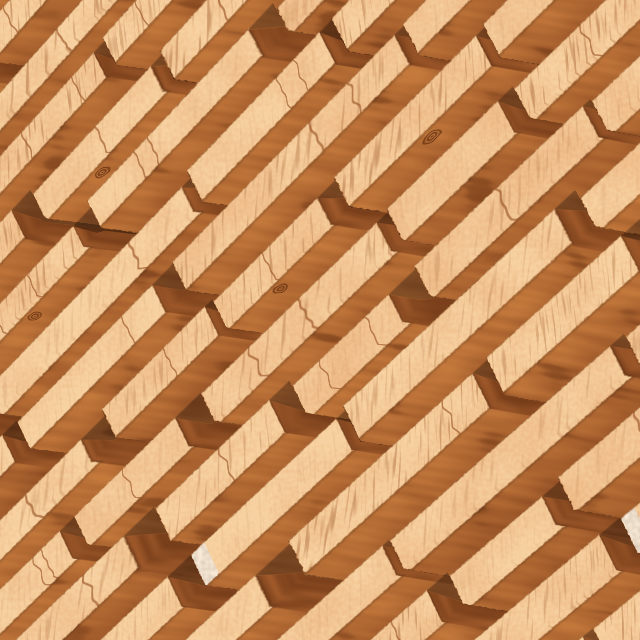
A Shadertoy shader for this texture:

```glsl
const vec3 CREAM = vec3(.97, .82, .63);
const vec3 TAN = vec3(.93, .73, .53);
const vec3 BUFF = vec3(.78, .56, .37);
const vec3 AMBER = vec3(.74, .45, .22);
const vec3 BROWN = vec3(.61, .34, .16);
const vec3 UMBER = vec3(.42, .21, .08);

float hash(vec2 p) {
    return fract(sin(dot(p, vec2(127.1, 311.7))) * 43758.5);
}

vec2 gradientAt(vec2 cell) {
    float angle = 6.2832 * hash(cell);
    return vec2(cos(angle), sin(angle));
}

// Gradient noise, roughly -0.7 to 0.7
float noise(vec2 p) {
    vec2 i = floor(p), f = p - i, e = vec2(1, 0);
    vec2 s = f * f * f * (f * (f * 6. - 15.) + 10.);
    float low = mix(dot(gradientAt(i), f), dot(gradientAt(i + e), f - e), s.x);
    float high = mix(dot(gradientAt(i + e.yx), f - e.yx), dot(gradientAt(i + 1.), f - 1.), s.x);
    return mix(low, high, s.y);
}

// Sawn end: speckle, slanted saw marks, cracks and a rare chalky patch
vec3 endFace(vec2 p, float along, float across, float len, vec2 id) {
    float tone = .38 + .5 * (hash(id + 3.) - .5) + .7 * noise(p * 14. + id);
    tone += .5 * noise(p * 150.);
    vec3 color = mix(CREAM, TAN, clamp(tone, 0., 1.3));
    float saw = noise(vec2(along * 150. + across * 90., across * 22. + id.y));
    float rough = smoothstep(.3, .9, hash(id + 8.));
    color = mix(color, BUFF, (.15 + .65 * rough) * smoothstep(.05, .5, saw));
    for (float k = 0.; k < 2.; k++) {
        float place = len * (.25 + .6 * hash(id + 11. + k));
        float gap = abs(along - place + .008 * noise(vec2(across * 60., id.x + k)));
        float strength = .65 * step(.5, hash(id + 17. + k));
        color = mix(color, BROWN, strength * (1. - smoothstep(.0005, .0025, gap)));
    }
    float chalk = step(.95, hash(id + 23.)) * (1. - smoothstep(.034, .038, along));
    return mix(color, vec3(.92, .88, .83) + .12 * noise(p * 120.), .85 * chalk);
}

// Long side: fibres along the receding direction, occasional knots
vec3 sideFace(vec2 grain, float along, float depth, float len, vec2 id) {
    float fibre = noise(vec2(grain.x * 70., grain.y * 9.) + id * 3.1);
    float stain = noise(vec2(grain.x * 18., grain.y * 12.) + id);
    float shade = .12 + .45 * hash(id + 31.) * hash(id + 32.) + .55 * fibre + .5 * stain;
    shade += .5 * smoothstep(.01, .06, depth);
    vec3 color = mix(AMBER, BROWN, clamp(shade, -.25, 1.2));
    color = mix(color, UMBER, .45 * smoothstep(.3, .55, stain + .3 * fibre));
    float knot = length(vec2(along - len * .45, (depth - .013) * 1.7));
    knot += .003 * noise(grain * 90.);
    float ring = .6 + .4 * cos(knot * 1100.);
    float knotted = step(.84, hash(id + 37.)) * (1. - smoothstep(.011, .015, knot));
    return mix(color, UMBER, .85 * knotted * ring);
}

void mainImage(out vec4 fragColor, in vec2 fragCoord) {
    vec2 p = fragCoord / iResolution.xy;
    float px = 1.2 / iResolution.y;

    // Diagonal axes, fanning out and widening toward the lower right
    vec2 c = vec2(p.x, 1. - p.y) - .4;
    float v = .7071 * (c.x + c.y + .8 + .09 * (c.y * c.y - c.x * c.x));
    float u = .7071 * (p.x + p.y);
    float rowCoord = v * (13.8 - 1.9 * v);
    float spacing = 1. / (13.8 - 3.8 * v);
    float ragged = .0022 * noise(p * 160.) + .001 * noise(p * 330.);

    vec3 color = UMBER;
    // Rows stack from the back to the front
    for (float k = 3.; k >= 0.; k--) {
        float row = floor(rowCoord) - k;
        float width = spacing * (.52 + .08 * hash(vec2(row, 5.)));
        float q = (rowCoord - row - .2) * spacing;

        // Follow the skewed cut on the end, then the receding edge
        float a = u + .33 * min(q, width) - .74 * max(q - width, 0.);
        float period = mix(.25, .43, hash(vec2(row, 1.)));
        float t = a / period + 7. * hash(vec2(row, 2.));
        t += .12 * sin(t * 2.4 + row * 1.7);
        vec2 id = vec2(row, floor(t));
        q += .2 * spacing * (hash(id + 41.) - .7);

        float along = (t - id.y) * period;
        float len = period - .014 - .045 * hash(id + 43.);
        float remaining = len - along;

        // Body: long side, plus the narrow side beyond the upper end
        float start = smoothstep(0., 1.5 * px, along + ragged);
        float below = smoothstep(-px, px, q);
        float reach = remaining + 1.07 * clamp(q, 0., width);
        float body = start * below * smoothstep(-px, px, reach);
        vec2 grain = vec2(a, .6 * u + .81 * v);
        vec3 side = sideFace(grain, along, q - width, len, id);
        vec3 narrow = mix(BROWN, UMBER, .25 + .7 * noise(vec2(a * 60., grain.y * 14.) + id));
        narrow = mix(narrow, UMBER, .5 * smoothstep(.01, .055, -remaining));
        side = mix(narrow, side, smoothstep(-px, px, remaining));
        color *= 1. - .3 * below * (1. - body);
        color = mix(color, side, body);

        // Sawn end, with a soft dark line under its lower edge
        float edge = min(min(q, width - q), remaining) + .6 * ragged;
        float face = start * smoothstep(-px, px, edge);
        color *= 1. - .18 * body * (1. - smoothstep(0., .006, abs(edge)));
        color = mix(color, endFace(p, along, q, len, id), face);
    }
    fragColor = vec4(clamp(color, 0., 1.), 1.);
}
```
